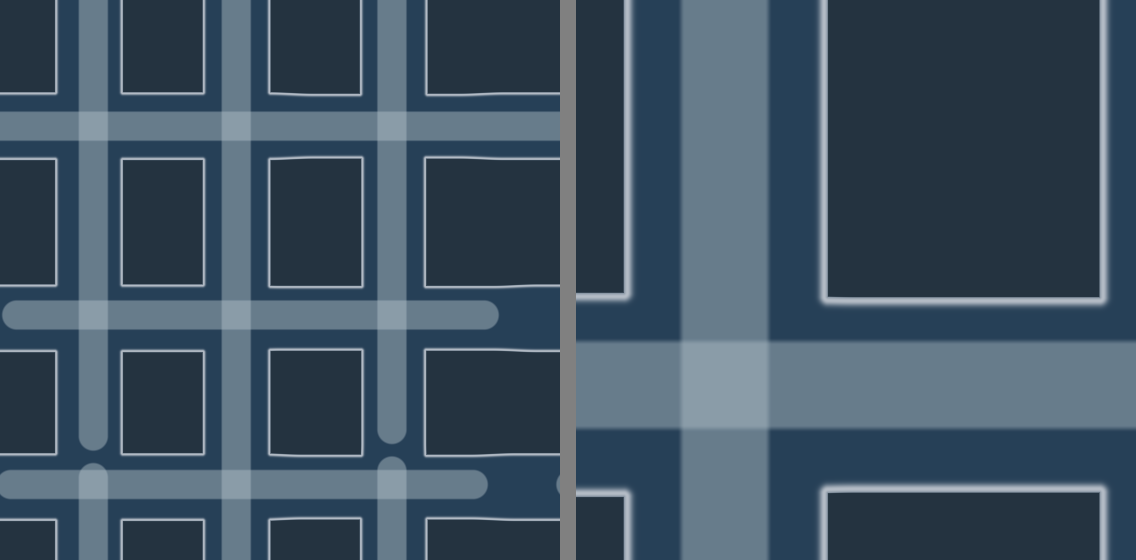
Left, the full canvas; right, a detail of the centre.
Write a WebGL 1 fragment shader that draws this pattern.

```glsl
precision highp float;
// Wrapping grid of dark blocks with glowing rims, split by lanes carrying translucent round-ended strips.

uniform vec2 u_resolution;

const vec3 BLOCK_COLOR = vec3(0.14, 0.20, 0.25);
const vec3 LANE_COLOR  = vec3(0.15, 0.25, 0.34);
const vec3 STRIP_COLOR = vec3(0.70, 0.76, 0.79);
const vec3 RIM_COLOR   = vec3(0.80, 0.82, 0.85);

const float LANE_HALF_WIDTH = 0.0608;
const float LANE_PINCH      = 0.0026;
const float STRIP_RADIUS    = 0.026;
const float STRIP_SOFTNESS  = 0.0022;
const float STRIP_OPACITY   = 0.46;
const float RIM_OFFSET      = 0.0022;
const float RIM_SPREAD      = 0.0022;
const float RIM_OPACITY     = 0.85;

// Signed offset to the nearest repeat, with period 1.
float wrapOffset(float x) {
    return fract(x + 0.5) - 0.5;
}

// Soft plateau around a centre, used to narrow a lane along part of its run.
float plateau(float x, float centre, float halfSpan) {
    return 1.0 - smoothstep(halfSpan - 0.04, halfSpan + 0.04, abs(wrapOffset(x - centre)));
}

// Distance past the nearest of three parallel lanes; negative inside a lane.
float laneDistance(float across, float along, vec3 centres, vec3 pinch, float pinchCentre, vec3 pinchSpan) {
    float nearest = 1.0;
    for (int i = 0; i < 3; i++) {
        float narrowing = LANE_PINCH * pinch[i] * plateau(along, pinchCentre, pinchSpan[i]);
        float d = abs(wrapOffset(across - centres[i])) - LANE_HALF_WIDTH + narrowing;
        nearest = min(nearest, d);
    }
    return nearest;
}

// Distance to the nearest of three parallel capsules that repeat along their run.
float stripDistance(float across, float along, vec3 centres, vec3 middles, vec3 halfLengths) {
    float nearest = 1.0;
    for (int i = 0; i < 3; i++) {
        float run = abs(wrapOffset(along - middles[i])) - halfLengths[i] + STRIP_RADIUS;
        vec2 offset = vec2(max(run, 0.0), wrapOffset(across - centres[i]));
        nearest = min(nearest, length(offset) - STRIP_RADIUS);
    }
    return nearest;
}

// Signed distance to the blocks; negative inside a block.
float blockDistance(vec2 laneGap) {
    return length(max(-laneGap, 0.0)) - max(min(laneGap.x, laneGap.y), 0.0);
}

// Filled coverage of a signed distance.
float coverage(float d, float softness) {
    return 1.0 - smoothstep(-softness, softness, d);
}

// Bell-shaped glow around an offset distance.
float rimGlow(float d) {
    float t = (d - RIM_OFFSET) / RIM_SPREAD;
    return exp(-0.5 * t * t);
}

void main() {
    vec2 p = gl_FragCoord.xy / u_resolution;
    float pixel = 1.0 / min(u_resolution.x, u_resolution.y);

    // Lanes and the blocks between them
    vec2 laneGap = vec2(
        laneDistance(p.x, p.y, vec3(0.1589, 0.4225, 0.7031),
                     vec3(0.0, 0.0, 1.0), 0.47, vec3(0.30)),
        laneDistance(p.y, p.x, vec3(0.7747, 0.4316, 0.1302),
                     vec3(1.0), 0.69, vec3(0.17, 0.23, 0.19)));
    float block = blockDistance(laneGap);

    // Strips: down, then across
    float down = stripDistance(p.x, p.y, vec3(0.1667, 0.4219, 0.6999),
                               vec3(0.6842, 0.6875, 0.6960), vec3(0.4889, 0.53, 0.4889));
    float across = stripDistance(p.y, p.x, vec3(0.7747, 0.4375, 0.1348),
                                 vec3(0.4230, 0.4473, 0.4323), vec3(0.543, 0.4434, 0.4388));
    float stripSoftness = max(STRIP_SOFTNESS, 0.75 * pixel);

    // Layers from back to front
    vec3 color = LANE_COLOR;
    color = mix(color, RIM_COLOR, RIM_OPACITY * rimGlow(block));
    color = mix(color, BLOCK_COLOR, coverage(block, 0.75 * pixel));
    color = mix(color, STRIP_COLOR, STRIP_OPACITY * coverage(down, stripSoftness));
    color = mix(color, STRIP_COLOR, STRIP_OPACITY * coverage(across, stripSoftness));

    gl_FragColor = vec4(color, 1.0);
}
```
